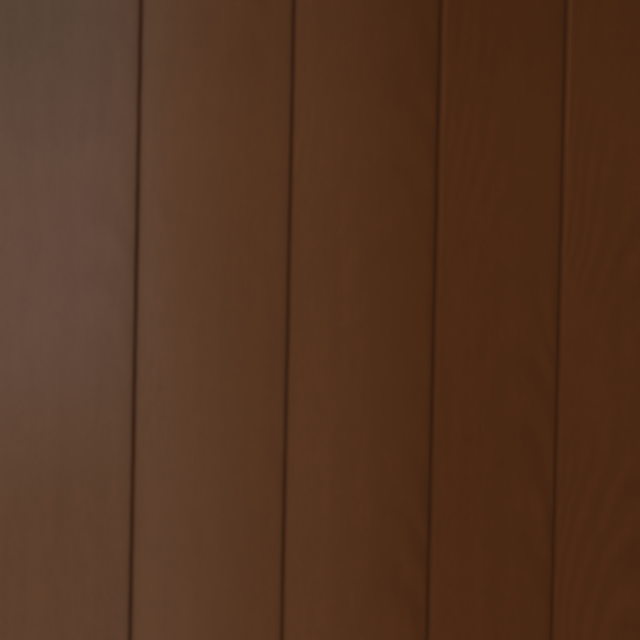
Write a Shadertoy shader that draws this texture.

```glsl
// Brown wood panelling: five upright planks parted by four thin, slightly leaning
// grooves. A soft sheen fades from the left; stretched gradient noise makes the
// streaks, and contour lines of a warped field make the faint arched grain.

const int GROOVES = 4;
const vec3 SHEEN  = vec3(0.386, 0.288, 0.238);
const vec3 AMBER  = vec3(0.362, 0.250, 0.176);
const vec3 TAN    = vec3(0.338, 0.210, 0.128);
const vec3 WALNUT = vec3(0.292, 0.161, 0.079);
const vec3 HAZE   = vec3(0.352, 0.278, 0.222);
const vec3 GROOVE = vec3(0.175, 0.092, 0.052);
const vec3 LIP    = vec3(0.410, 0.255, 0.160);

vec2 hashGradient(vec2 cell) {
    vec2 h = vec2(dot(cell, vec2(127.1, 311.7)), dot(cell, vec2(269.5, 183.3)));
    return 2.0 * fract(sin(h) * 43758.545) - 1.0;
}

float gradientNoise(vec2 p) {
    vec2 i = floor(p), f = fract(p);
    vec2 u = f * f * f * (f * (f * 6.0 - 15.0) + 10.0);
    float a = dot(hashGradient(i), f);
    float b = dot(hashGradient(i + vec2(1, 0)), f - vec2(1, 0));
    float c = dot(hashGradient(i + vec2(0, 1)), f - vec2(0, 1));
    float d = dot(hashGradient(i + vec2(1, 1)), f - vec2(1, 1));
    return mix(mix(a, b, u.x), mix(c, d, u.x), u.y);
}

float fbm(vec2 p) {
    float sum = 0.0, amplitude = 0.5;
    for (int i = 0; i < 3; i++) {
        sum += amplitude * gradientNoise(p);
        p = p * 2.03 + 17.3;
        amplitude *= 0.5;
    }
    return sum;
}

// Groove position at height y; planks narrow towards the right
float grooveX(float i, float y) {
    float base = 0.203 + 0.237 * i - 0.005 * i * (i - 1.0)
               - 0.00383 * i * (i - 1.0) * (i - 2.0);
    return base + (0.0175 + 0.0018 * i) * y;
}

// Broad light across the whole panel; the sheen is warmer near the bottom
vec3 panelTone(vec2 uv) {
    float x = uv.x + 0.02 * gradientNoise(uv * vec2(3.0, 2.0));
    vec3 lit = mix(AMBER, SHEEN, smoothstep(0.12, 0.50, uv.y - 0.3 * uv.x));
    vec3 tone = mix(lit, AMBER, smoothstep(0.12, 0.30, x));
    tone = mix(tone, TAN, smoothstep(0.22, 0.44, x));
    tone = mix(tone, WALNUT, smoothstep(0.42, 0.74, x));
    float corner = smoothstep(0.4, 0.0, length((uv - vec2(0.0, 1.0)) * vec2(1.3, 1.0)));
    tone = mix(tone, HAZE, 0.8 * corner);
    return tone * (1.0 - 0.05 * smoothstep(0.75, 1.0, uv.y));
}

// Brightness of the grain; across runs 0 to 1 from the left edge of the plank
float woodGrain(vec2 uv, float across, float plank) {
    vec2 p = uv + vec2(3.7, 5.3) * plank;
    float streaks = fbm(p * vec2(36.0, 3.0));
    float mottle = fbm(p * vec2(46.0, 22.0));
    float pores = gradientNoise(p * vec2(150.0, 80.0));

    // Arches: contours of a parabola bent by noise
    float bend = across - 0.68 + 0.18 * gradientNoise(p * vec2(2.0, 3.0));
    float field = uv.y * 17.0 + 24.0 * bend * bend + 3.0 * fbm(p * vec2(10.0, 5.0));
    float arches = sin(field * 2.8 + plank * 2.0);
    float patches = smoothstep(-0.15, 0.25, gradientNoise(p * vec2(5.0, 2.6)));
    float strength = patches * mix(smoothstep(0.3, 0.9, across), 1.0, 0.6 * uv.x);
    strength *= mix(0.35, 1.0, uv.x);

    return 1.0 + 0.055 * streaks + 0.05 * mottle + 0.022 * pores
         - 0.075 * strength * (0.25 + 0.5 * arches);
}

// Blurred dark groove with a faint lit lip on its right side
vec3 addGroove(vec3 color, float d, float i, float y, float pixel) {
    float width = max(mix(0.0041, 0.0032, i / 3.0), 1.2 * pixel);
    float depth = mix(0.68, 0.52, i / 3.0) * (1.0 + 0.25 * gradientNoise(vec2(y * 14.0, i * 5.7)));
    float shadow = exp(-pow(d / 0.010, 2.0));
    float lip = exp(-pow((d - 0.0080) / 0.0035, 2.0));
    float core = exp(-pow(d / width, 2.0));
    color *= 1.0 - 0.06 * shadow;
    color = mix(color, LIP, lip * mix(0.08, 0.28, smoothstep(0.4, 1.0, y) * i / 3.0));
    return mix(color, GROOVE, depth * core);
}

void mainImage(out vec4 fragColor, in vec2 fragCoord) {
    vec2 uv = fragCoord / iResolution.xy;
    float pixel = 1.0 / iResolution.x;

    // Which plank this is, and its two edges
    float plank = 0.0;
    for (int i = 0; i < GROOVES; i++) plank += step(grooveX(float(i), uv.y), uv.x);
    float left = plank < 0.5 ? -0.03 : grooveX(plank - 1.0, uv.y);
    float right = plank > 3.5 ? 1.07 : grooveX(plank, uv.y);
    float across = (uv.x - left) / (right - left);

    // Each plank is a little lighter on its left side
    vec3 color = panelTone(uv) * woodGrain(uv, across, plank);
    color *= 1.025 - 0.04 * across;

    for (int i = 0; i < GROOVES; i++) {
        float k = float(i);
        float wobble = 0.0008 * gradientNoise(vec2(uv.y * 22.0, k * 7.3));
        color = addGroove(color, uv.x - grooveX(k, uv.y) + wobble, k, uv.y, pixel);
    }
    fragColor = vec4(color, 1.0);
}
```
